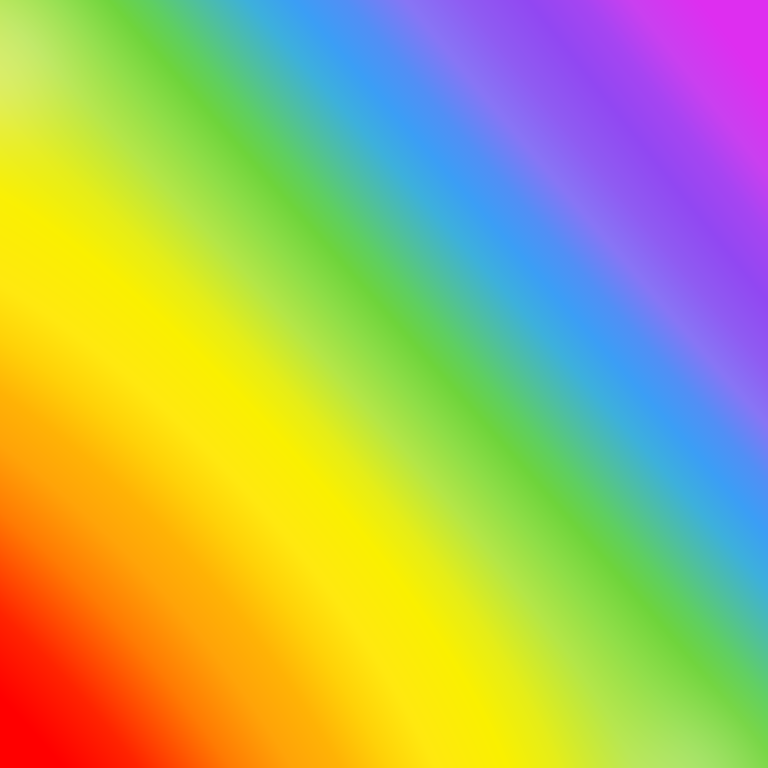
Give the GLSL for this background, as a WebGL 2 fragment shader.

```glsl
#version 300 es
precision highp float;
// Soft diagonal rainbow running from red (lower left) to magenta (upper right).
// A diagonal coordinate is bowed and tilted into a gradient position, which
// then walks through colour stops; two pale glows sit on the border.

uniform vec2 u_resolution;
out vec4 fragColor;

// Colour stops: rgb and position along the diagonal (0 to 2)
const vec4 RED        = vec4(1.00, 0.00, 0.00, 0.09);
const vec4 SCARLET    = vec4(1.00, 0.14, 0.00, 0.20);
const vec4 TANGERINE  = vec4(1.00, 0.48, 0.01, 0.34);
const vec4 APRICOT    = vec4(1.00, 0.64, 0.03, 0.44);
const vec4 AMBER      = vec4(1.00, 0.70, 0.02, 0.52);
const vec4 GOLD       = vec4(1.00, 0.82, 0.03, 0.60);
const vec4 LEMON      = vec4(1.00, 0.91, 0.06, 0.68);
const vec4 YELLOW     = vec4(0.98, 0.94, 0.00, 0.79);
const vec4 CHARTREUSE = vec4(0.90, 0.93, 0.09, 0.86);
const vec4 LIME       = vec4(0.70, 0.90, 0.28, 0.95);
const vec4 LEAF       = vec4(0.56, 0.87, 0.28, 1.02);
const vec4 GREEN      = vec4(0.43, 0.83, 0.23, 1.09);
const vec4 JADE       = vec4(0.37, 0.81, 0.38, 1.145);
const vec4 TEAL       = vec4(0.31, 0.75, 0.62, 1.21);
const vec4 CYAN       = vec4(0.24, 0.69, 0.86, 1.28);
const vec4 AZURE      = vec4(0.23, 0.62, 0.96, 1.345);
const vec4 BLUE       = vec4(0.32, 0.56, 0.96, 1.41);
const vec4 PERIWINKLE = vec4(0.53, 0.46, 0.96, 1.485);
const vec4 INDIGO     = vec4(0.56, 0.36, 0.95, 1.56);
const vec4 VIOLET     = vec4(0.57, 0.28, 0.95, 1.65);
const vec4 PURPLE     = vec4(0.65, 0.27, 0.95, 1.73);
const vec4 ORCHID     = vec4(0.79, 0.25, 0.94, 1.80);
const vec4 MAGENTA    = vec4(0.87, 0.18, 0.94, 1.90);

const int STOP_COUNT = 23;
const vec4 STOPS[STOP_COUNT] = vec4[](
    RED, SCARLET, TANGERINE, APRICOT, AMBER, GOLD, LEMON, YELLOW,
    CHARTREUSE, LIME, LEAF, GREEN, JADE, TEAL, CYAN, AZURE,
    BLUE, PERIWINKLE, INDIGO, VIOLET, PURPLE, ORCHID, MAGENTA);

// Shape of the bands
const float BOW = 0.25;        // outward curve of the warm bands
const float WARM_TILT = 0.06;  // slant of the warm and green bands
const float COOL_TILT = 0.12;  // slant of the violet bands

// Pale glows on the border
const vec3 GLOW_COLOR = vec3(0.92, 0.95, 0.80);
const vec2 LEFT_GLOW = vec2(-0.01, 0.91);
const vec2 BOTTOM_GLOW = vec2(0.90, -0.02);
const float GLOW_RADIUS = 0.10;
const float GLOW_STRENGTH = 0.38;

// Gradient position of a point: diagonal sum, bowed and tilted across the bands
float bandPosition(vec2 p) {
    float along = p.x + p.y;
    float across = p.x - p.y;
    float bow = BOW * (1.0 - smoothstep(0.5, 1.1, along));
    float tilt = mix(WARM_TILT, COOL_TILT, smoothstep(1.35, 1.7, along));
    return along + across * (bow * across + tilt);
}

// Blend through the stops in order
vec3 rainbow(float t) {
    vec3 color = STOPS[0].rgb;
    for (int i = 1; i < STOP_COUNT; i++) {
        float start = STOPS[i - 1].w;
        float blend = clamp((t - start) / (STOPS[i].w - start), 0.0, 1.0);
        color = mix(color, STOPS[i].rgb, blend);
    }
    return color;
}

float glow(vec2 p, vec2 center) {
    vec2 q = (p - center) / GLOW_RADIUS;
    return exp(-dot(q, q));
}

void main() {
    vec2 p = gl_FragCoord.xy / u_resolution;
    vec3 color = rainbow(bandPosition(p));
    float pale = glow(p, LEFT_GLOW) + 0.7 * glow(p, BOTTOM_GLOW);
    color = mix(color, GLOW_COLOR, GLOW_STRENGTH * pale);
    fragColor = vec4(color, 1.0);
}
```
